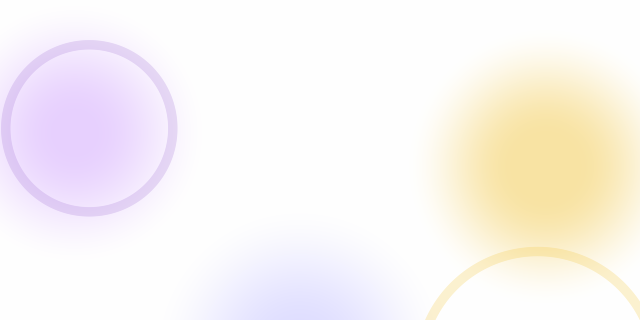
This background is drawn by a Shadertoy shader. Its source:

```glsl
// Soft pastel glows and two translucent rings on a near-white ground.

// Lengths are in canvas heights, with the origin at the lower left.
const vec3 PAPER = vec3(0.998, 0.998, 0.997);
const vec3 LILAC = vec3(0.906, 0.816, 0.996);
const vec3 HONEY = vec3(0.973, 0.890, 0.640);
const vec3 PERIWINKLE = vec3(0.870, 0.865, 1.0);
const vec3 VIOLET_LINE = vec3(0.58, 0.38, 0.80);
const vec3 GOLD_LINE = vec3(0.95, 0.78, 0.25);

const vec2 LILAC_CENTER = vec2(0.234, 0.585);
const vec2 HONEY_CENTER = vec2(1.706, 0.479);
const vec2 PERIWINKLE_CENTER = vec2(0.937, -0.107);
const vec2 VIOLET_CENTER = vec2(0.279, 0.599);
const vec2 GOLD_CENTER = vec2(1.680, -0.156);

// Glow extents: inner plateau radius, outer fade radius.
const vec2 LILAC_FADE = vec2(0.055, 0.430);
const vec2 HONEY_FADE = vec2(0.100, 0.445);
const vec2 PERIWINKLE_FADE = vec2(0.050, 0.485);

const float VIOLET_RADIUS = 0.261;
const float GOLD_RADIUS = 0.370;
const float RING_HALF_WIDTH = 0.0148;
const float VIOLET_ALPHA = 0.20;
const float GOLD_ALPHA = 0.25;

// Coverage of a heavily blurred disc.
float glow(vec2 p, vec2 center, vec2 fade) {
    return 1.0 - smoothstep(fade.x, fade.y, distance(p, center));
}

// Antialiased coverage of a circular band.
float ring(vec2 p, vec2 center, float radius) {
    float pixel = 1.0 / iResolution.y;
    float d = abs(distance(p, center) - radius) - RING_HALF_WIDTH;
    return 1.0 - smoothstep(-0.6 * pixel, 0.6 * pixel, d);
}

void mainImage(out vec4 fragColor, in vec2 fragCoord) {
    vec2 p = fragCoord / iResolution.y;
    vec3 color = PAPER;

    // Blurred colour pools
    color = mix(color, LILAC, glow(p, LILAC_CENTER, LILAC_FADE));
    color = mix(color, HONEY, glow(p, HONEY_CENTER, HONEY_FADE));
    color = mix(color, PERIWINKLE, glow(p, PERIWINKLE_CENTER, PERIWINKLE_FADE));

    // Translucent outlines
    color = mix(color, VIOLET_LINE, VIOLET_ALPHA * ring(p, VIOLET_CENTER, VIOLET_RADIUS));
    color = mix(color, GOLD_LINE, GOLD_ALPHA * ring(p, GOLD_CENTER, GOLD_RADIUS));

    fragColor = vec4(color, 1.0);
}
```
